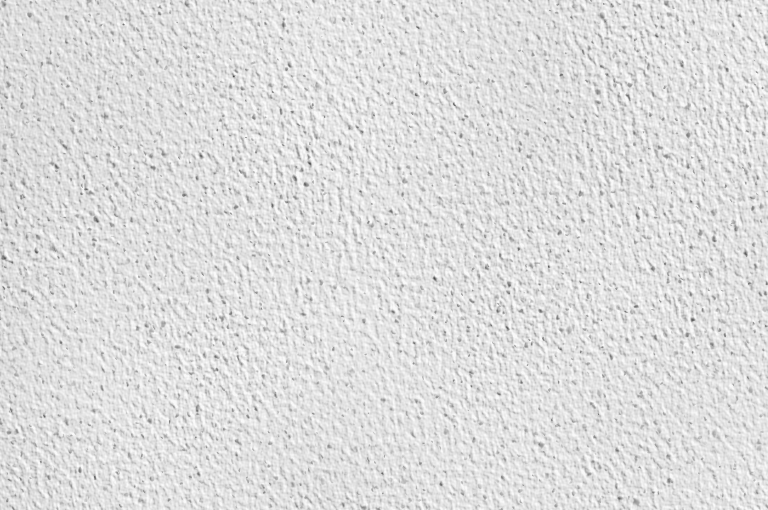
A Shadertoy shader for this texture:

```glsl
// Rough white plaster wall under raking light from the upper right.
// A noise height field (grains, trowel strokes, a faint ledge) is shaded by
// its slope toward the light; scattered lumps add lit lips and compact shadows.

const vec2  LIGHT_DIR     = vec2(0.70, 0.71);
const float SLOPE_STEP    = 0.0019;  // half distance of the slope samples
const float BASE_TONE     = 0.886;
const float LIT_GAIN      = 0.165;
const float SHADE_GAIN    = 0.185;
const float STEEP_GAIN    = 0.18;    // extra darkening of steep shaded sides
const float STEEP_SLOPE   = 0.24;
const float MAX_TONE      = 0.975;
const vec2  COARSE_GRAIN  = vec2(78.0, 58.0);
const vec2  MEDIUM_GRAIN  = vec2(138.0, 108.0);
const vec2  FINE_GRAIN    = vec2(210.0, 185.0);
const vec2  STROKE_GRAIN  = vec2(105.0, 18.0);
const float LEAN          = 0.12;    // sideways lean of the upright grain
const float LUMP_CELLS    = 48.0;    // lump grid cells per canvas height
const float LUMP_CHANCE   = 0.60;
const float LUMP_SHADOW   = 0.36;
const float LEDGE_HEIGHT  = 0.47;

// Integer hash: two random values in 0..1 for a lattice cell
vec2 hash2(vec2 cell, uint seed) {
    uvec2 q = uvec2(ivec2(cell) + 4096);
    uint n = q.x * 1597334677u ^ q.y * 3812015801u ^ seed * 2798796415u;
    n = (n ^ (n >> 15)) * 2246822519u;
    n = (n ^ (n >> 13)) * 3266489917u;
    n ^= n >> 16;
    return vec2(n & 65535u, n >> 16) / 65535.0;
}

float cornerSlope(vec2 cell, vec2 offset, uint seed) {
    float angle = 6.2832 * hash2(cell, seed).x;
    return dot(vec2(cos(angle), sin(angle)), offset);
}

// Gradient noise, roughly -0.7..0.7
float noise(vec2 p, uint seed) {
    vec2 i = floor(p), f = p - i;
    vec2 u = f * f * f * (f * (f * 6.0 - 15.0) + 10.0);
    vec2 e = vec2(1.0, 0.0);
    float low  = mix(cornerSlope(i, f, seed), cornerSlope(i + e.xy, f - e.xy, seed), u.x);
    float high = mix(cornerSlope(i + e.yx, f - e.yx, seed), cornerSlope(i + e.xx, f - e.xx, seed), u.x);
    return mix(low, high, u.y);
}

float softPatch(vec2 p, vec2 center, vec2 size) {
    vec2 d = (p - center) / size;
    return exp(-dot(d, d));
}

// Where the trowel left upright strokes
float strokeMask(vec2 p) {
    float mask = softPatch(p, vec2(0.64, 0.58), vec2(0.15, 0.22))
               + softPatch(p, vec2(1.32, 0.74), vec2(0.28, 0.24));
    return 0.12 + mask * (0.8 + 0.8 * noise(p * 7.0, 11u));
}

float plasterHeight(vec2 p, float strokes) {
    vec2 leaning = vec2(p.x + LEAN * p.y, p.y);
    float bend = 0.004 * noise(p * 24.0, 14u);
    vec2 bent = leaning + vec2(bend, -bend);
    float grains = noise(bent * COARSE_GRAIN, 1u)
                 + 0.62 * noise(bent * MEDIUM_GRAIN, 2u)
                 + 0.34 * noise(p * FINE_GRAIN, 3u);
    float stroke = 0.85 * strokes * noise(bent * STROKE_GRAIN, 4u);

    float ledgeLine = LEDGE_HEIGHT + 0.006 * noise(vec2(p.x * 9.0, 0.5), 5u);
    float ledge = 0.32 * smoothstep(1.0, 1.2, p.x)
                * smoothstep(-0.005, 0.005, p.y - ledgeLine);
    return grains + stroke + ledge;
}

float softDisc(vec2 d, float radius) {
    return 1.0 - smoothstep(0.3, 1.3, length(d) / radius);
}

// Ragged compact shadows of lumps, with a lit lip toward the light
float lumpTone(vec2 p) {
    vec2 ragged = p + 0.0045 * vec2(noise(p * 105.0, 6u), noise(p * 105.0, 7u));
    vec2 g = ragged * LUMP_CELLS;
    vec2 home = floor(g);
    float shade = 0.0, lip = 0.0;
    for (int y = -1; y <= 1; y++) {
        for (int x = -1; x <= 1; x++) {
            vec2 cell = home + vec2(x, y);
            vec2 kind = hash2(cell, 9u);
            if (kind.x > LUMP_CHANCE) continue;
            vec2 shape = hash2(cell, 10u);
            vec2 d = g - cell - hash2(cell, 8u);
            d.x += LEAN * d.y;
            d.y *= mix(0.65, 1.0, shape.y);
            float radius = mix(0.12, 0.24, kind.y * kind.y);
            float depth = mix(0.25, 1.0, shape.x);
            vec2 fromLump = d - LIGHT_DIR * radius;
            float crescent = softDisc(d, radius) * (1.0 - 0.5 * softDisc(fromLump, radius));
            shade = max(shade, depth * crescent);
            lip = max(lip, depth * softDisc(d - LIGHT_DIR * radius * 1.7, radius));
        }
    }
    return 0.04 * lip - LUMP_SHADOW * shade;
}

void mainImage(out vec4 fragColor, in vec2 fragCoord) {
    vec2 p = fragCoord / iResolution.y;

    // Slope toward the light, stronger in rough areas
    float strokes = strokeMask(p);
    vec2 toLight = LIGHT_DIR * SLOPE_STEP;
    float slope = plasterHeight(p - toLight, strokes) - plasterHeight(p + toLight, strokes);
    float roughness = 0.94 + 0.35 * noise(p * 3.5, 12u) + 0.10 * strokes;
    slope *= roughness;

    // Broad unevenness of the light
    float tone = BASE_TONE + 0.025 * noise(p * 2.3, 13u);
    tone -= 0.03 * exp(-p.x * 6.0);

    // Grain relief, steep shade and lump shadows
    tone += slope * (slope > 0.0 ? LIT_GAIN : SHADE_GAIN);
    tone -= STEEP_GAIN * max(-slope - STEEP_SLOPE, 0.0);
    tone += lumpTone(p) * clamp(roughness, 0.7, 1.2);

    fragColor = vec4(vec3(clamp(tone, 0.3, MAX_TONE)), 1.0);
}
```
